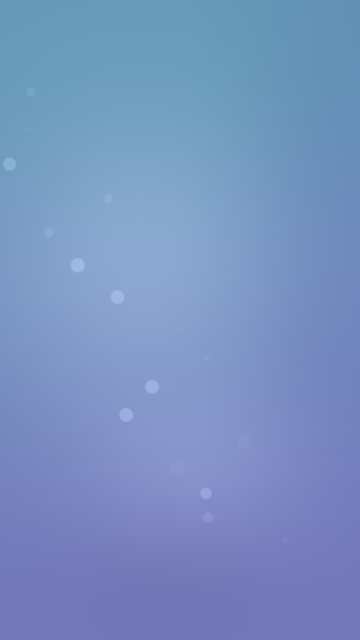
A Shadertoy shader for this background:

```glsl
// Soft teal-to-violet backdrop with faint round motes drifting down a diagonal.
// A vertical gradient is lit by wide Gaussian glows; a loop scatters the motes
// along a curved band, using a sine-free hash for jitter, size and strength.

// Three random values in 0..1 from one seed
vec3 hash31(float seed) {
    vec3 h = fract(vec3(seed) * vec3(0.1031, 0.1030, 0.0973));
    h += dot(h, h.yzx + 33.33);
    return fract((h.xxy + h.yzz) * h.zyx);
}

// Elliptical falloff, 1 at the centre
float glow(vec2 p, vec2 centre, vec2 spread) {
    vec2 d = (p - centre) / spread;
    return exp(-dot(d, d));
}

vec3 backdrop(vec2 p) {
    // Violet floor, blue middle, teal top
    vec3 col = mix(vec3(0.45, 0.475, 0.73), vec3(0.44, 0.56, 0.74), smoothstep(0.05, 0.6, p.y));
    col = mix(col, vec3(0.395, 0.60, 0.715), smoothstep(0.5, 0.95, p.y));

    // Shaded right side
    col -= vec3(0.012, 0.035, 0.005) * smoothstep(0.5, 1.0, p.x) * smoothstep(0.0, 0.5, p.y);

    // Main blue light, lower violet light, dim pool at the bottom
    col += vec3(0.11, 0.095, 0.08) * glow(p, vec2(0.39, 0.60), vec2(0.40, 0.24));
    col += vec3(0.07, 0.06, 0.055) * glow(p, vec2(0.55, 0.27), vec2(0.35, 0.14));
    col -= vec3(0.012, 0.02, 0.022) * glow(p, vec2(0.48, 0.08), vec2(0.30, 0.10));
    return col;
}

// Light added by the scattered discs
float motes(vec2 p) {
    const float COUNT = 17.0;
    float aspect = iResolution.y / iResolution.x;
    float soft = 1.0 / iResolution.x;
    float light = 0.0;
    for (float i = 0.0; i < COUNT; i++) {
        vec3 rnd = hash31(i + 5.0);
        float t = i / (COUNT - 1.0);
        // The band falls from upper left to lower right, denser below
        vec2 centre = vec2(0.12 + 0.6 * t + 0.42 * (rnd.x - 0.5), 0.915 - 0.95 * t + 0.19 * t * t);
        float radius = mix(0.005, 0.021, rnd.y);
        float dist = length((p - centre) * vec2(1.0, aspect));
        light += mix(0.015, 0.10, rnd.z * rnd.z) * (1.0 - smoothstep(radius - soft, radius + soft, dist));
    }
    return light;
}

void mainImage(out vec4 fragColor, in vec2 fragCoord) {
    vec2 p = fragCoord / iResolution.xy;
    vec3 col = backdrop(p) + motes(p) * vec3(0.95, 1.0, 0.95);
    fragColor = vec4(col, 1.0);
}
```
